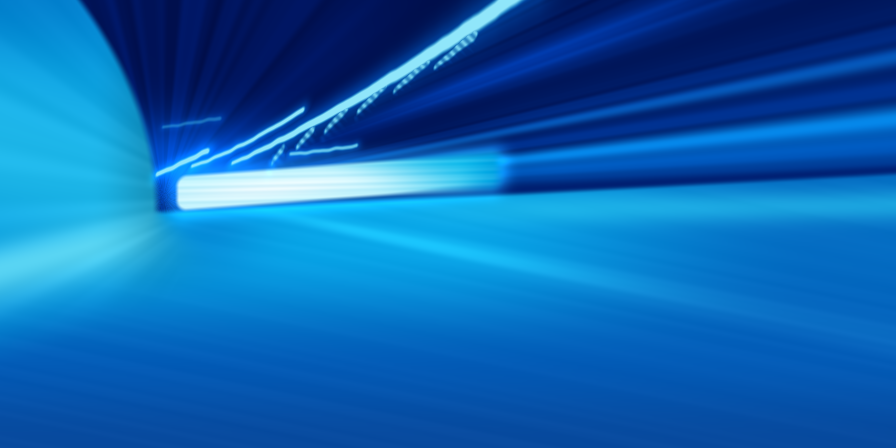
This background is drawn by a Shadertoy shader. Its source:

```glsl
// Blue motion-blurred tunnel: curved bright wall, streaked ceiling, glowing floor and light trails
#define VANISH vec2(0.365, 0.56)
#define HORIZON_TILT 0.053
#define NAVY vec3(0.0, 0.055, 0.29)
#define DEEP vec3(0.0, 0.19, 0.56)
#define BLUE vec3(0.01, 0.36, 0.72)
#define AZURE vec3(0.01, 0.58, 0.86)
#define CYAN vec3(0.16, 0.77, 0.94)
#define ICE vec3(0.78, 0.97, 1.0)
#define STREAK_DENSITY 34.0
#define BEAD_RATE 260.0

float hash(float n) { return fract(sin(n * 91.7) * 437.58); }

float noise(float x) {
    float i = floor(x), f = fract(x);
    return mix(hash(i), hash(i + 1.0), f * f * (3.0 - 2.0 * f));
}

float bell(float x, float width) { return exp(-x * x / (width * width)); }

// Falling step: one below the edge, zero above it
float below(float x, float edge, float soft) {
    return 1.0 - smoothstep(edge - soft, edge + soft, x);
}

// Parabolic light trail; returns the core in x and the halo in y
vec2 trail(vec2 p, vec2 start, float slope, float bend, float len, float w0, float w1) {
    vec2 q = p - start;
    float t = clamp(q.x / len, 0.0, 1.0), u = t * len;
    float tangent = slope + 2.0 * bend * u;
    float wobble = 0.003 * (noise(q.x * 60.0) - 0.5);
    float across = q.y - slope * u - bend * u * u - tangent * (q.x - u) + wobble;
    float d = length(vec2(across / sqrt(1.0 + tangent * tangent), q.x - u));
    float w = mix(w0, w1, t);
    return vec2(below(d, w, max(0.4 * w, 1.5 / iResolution.y)), bell(d, w * 3.0));
}

vec3 ceilingColor(vec2 p) {
    vec2 q = p - VANISH;
    float s = q.y / max(q.x, 0.03);
    float right = smoothstep(0.1, 0.9, q.x);
    vec3 col = mix(NAVY, DEEP, 0.5 * right * below(s, 0.25, 0.25));
    // Rays converging on the vanishing point
    float rays = noise(s * STREAK_DENSITY) * noise(s * STREAK_DENSITY * 2.7 + 9.0);
    col += vec3(0.0, 0.12, 0.24) * rays * right * below(s, 0.5, 0.25);
    col += vec3(0.0, 0.13, 0.30) * bell(s - 0.37, 0.045) * smoothstep(0.25, 0.7, q.x) * below(q.x, 1.2, 0.4);
    col += vec3(0.02, 0.22, 0.30) * bell(s - 0.19, 0.012) * right;
    col += vec3(0.02, 0.32, 0.36) * bell(s - 0.108, 0.016) * right;
    col += vec3(0.0, 0.20, 0.26) * bell(s - 0.075, 0.03) * right;
    float fan = noise(atan(q.y, q.x) * 24.0);
    col += vec3(0.0, 0.04, 0.12) * fan * below(q.x, 0.5, 0.2);
    // Blue light gathered near the tunnel mouth
    return col + vec3(0.0, 0.25, 0.5) * bell(q.x - 0.05, 0.22) * bell(q.y - 0.07, 0.1);
}

vec3 floorColor(vec2 p) {
    float side = smoothstep(0.95, 1.85, p.x);
    float lit = smoothstep(0.17, 0.46, p.y) * (1.0 - 0.78 * side);
    lit *= 1.0 - 0.35 * bell(p.x - 0.46, 0.13) * smoothstep(0.3, 0.5, p.y);
    vec3 col = mix(vec3(0.03, 0.29, 0.62), BLUE, smoothstep(0.0, 0.22, p.y));
    col = mix(col, AZURE + vec3(0.02, 0.07, 0.05), lit);
    // Sheen along the horizon and a lane stripe sweeping to the right
    float sheen = bell(p.y - 0.53 - 0.012 * (p.x - 1.0), 0.035) * smoothstep(0.75, 1.3, p.x);
    col = mix(col, CYAN, 0.62 * sheen);
    float lane = p.y - 0.525 + 0.2 * (p.x - 0.6);
    float stripe = bell(lane, 0.008 + 0.02 * max(p.x - 0.5, 0.0)) * smoothstep(0.5, 0.8, p.x);
    col += vec3(0.08, 0.13, 0.09) * stripe * (1.0 - 0.6 * side);
    return col + 0.015 * (noise(lane * 90.0) - 0.5);
}

vec3 wallColor(vec2 p) {
    vec3 col = mix(AZURE, CYAN, 0.75 * bell(p.y - 0.66 + 0.3 * p.x, 0.23));
    col = mix(col, BLUE, 0.4 * smoothstep(0.8, 1.05, p.y));
    col *= 1.0 - 0.2 * smoothstep(0.2, 0.37, p.x);
    float ridge = p.y - 0.4 - 0.24 * p.x;
    float glow = bell(ridge, ridge > 0.0 ? 0.05 : 0.085);
    col = mix(col, vec3(0.42, 0.88, 0.97), 0.8 * glow * below(p.x, 0.33, 0.14));
    return col + 0.04 * (noise((p.y - 0.56) / (0.5 - min(p.x, 0.4)) * 12.0) - 0.5);
}

void mainImage(out vec4 fragColor, in vec2 fragCoord) {
    vec2 p = fragCoord / iResolution.y;
    p.x *= 2.0 * iResolution.y / iResolution.x;
    float px = 1.5 / iResolution.y;

    // Floor and ceiling meet on a tilted horizon with a dark seam
    float above = p.y - 0.53 - HORIZON_TILT * (p.x - VANISH.x);
    vec3 col = mix(floorColor(p), ceilingColor(p), smoothstep(-0.012, 0.006, above));
    col = mix(col, NAVY + vec3(0.0, 0.06, 0.15), 0.75 * bell(above - 0.004, 0.009) * smoothstep(0.9, 1.2, p.x));

    // Left wall with a curved rim and a soft foot
    float rise = max(p.y - 0.53, 0.0), drop = max(0.53 - p.y, 0.0);
    float rim = 0.35 - 0.78 * rise * rise + 0.5 * drop;
    float wall = below(p.x, rim, 0.012 + 1.0 * drop);
    wall *= smoothstep(0.17 + 0.35 * p.x, 0.40 + 0.24 * p.x, p.y);
    col = mix(col, wallColor(p), wall);

    // Blurred bright vehicle, rounded at its far end
    vec2 q = vec2(p.x - 0.755, p.y - 0.5675 - 0.075 * (p.x - 0.39));
    vec2 b = abs(q) - vec2(0.36, 0.038) + 0.022;
    float d = length(max(b, 0.0)) + min(max(b.x, b.y), 0.0) - 0.022;
    vec3 body = mix(ICE, CYAN, smoothstep(0.0, 0.34, q.x + 2.0 * q.y));
    body = mix(body, vec3(1.0), 0.8 * bell(q.x + 0.15, 0.22) * bell(q.y + 0.005, 0.025));
    body = mix(body, AZURE, 0.6 * smoothstep(0.26, 0.38, q.x));
    body -= vec3(0.12, 0.05, 0.02) * noise(q.y * 150.0 + q.x * 8.0);
    col += vec3(0.05, 0.25, 0.3) * bell(max(d, 0.0), 0.025);
    col = mix(col, body, below(d, 0.0, 0.006 + 0.012 * smoothstep(0.1, 0.35, q.x)));

    // Long light trails
    vec2 light = trail(p, vec2(0.52, 0.635), 0.47, 0.2, 0.68, 0.004, 0.019);
    light = max(light, trail(p, vec2(0.43, 0.628), 0.38, 0.55, 0.245, 0.004, 0.005));
    light = max(light, trail(p, vec2(0.352, 0.61), 0.48, 0.0, 0.11, 0.005, 0.006));
    light = max(light, 0.8 * trail(p, vec2(0.65, 0.655), 0.12, 0.1, 0.145, 0.004, 0.004));
    light = max(light, 0.35 * trail(p, vec2(0.365, 0.715), 0.17, 0.0, 0.125, 0.003, 0.004));

    // Beaded dashes hanging under the main trail, longer as they approach
    for (int i = 0; i < 6; i++) {
        float k = float(i), x = 0.61 + 0.05 * k + 0.0045 * k * k;
        vec2 dash = trail(p, vec2(x, 0.64 + 0.58 * (x - 0.61)), 1.3 - 0.09 * k, 0.0, 0.02 + 0.013 * k, 0.004, 0.005 + 0.001 * k);
        light = max(light, dash * (0.68 + 0.2 * sin((p.x + p.y) * BEAD_RATE)));
    }
    col += vec3(0.0, 0.2, 0.32) * light.y;
    col = mix(col, mix(CYAN, ICE, 0.65 * light.x), light.x);
    fragColor = vec4(clamp(col, 0.0, 1.0), 1.0);
}
```
